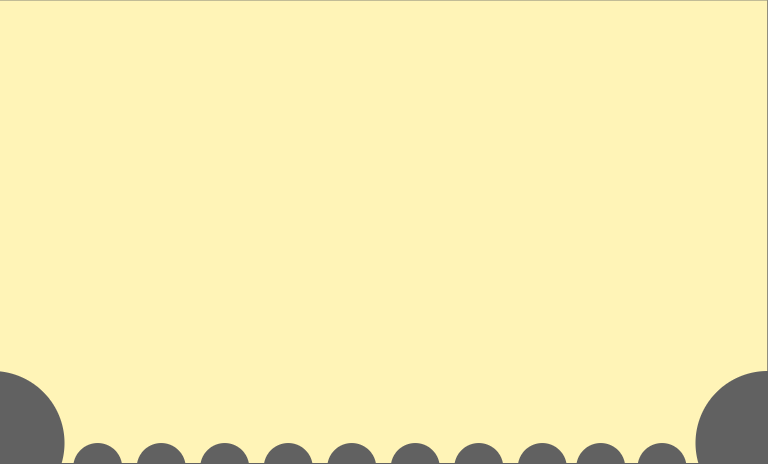
Reproduce this background procedurally as a Shadertoy shader.

```glsl
// A cream panel with grey discs in the lower corners, a row of small domes between them and a hairline frame.

// All lengths are fractions of the canvas width
const vec3 CREAM = vec3(1.0, 0.957, 0.718);
const vec3 GREY = vec3(0.38);

const float CORNER_RADIUS = 0.0938;
const vec2 LEFT_CORNER = vec2(-0.0098, 0.0273);
const vec2 RIGHT_CORNER = vec2(0.9994, 0.0273);

const int DOME_COUNT = 10;
const float DOME_RADIUS = 0.0319;
const vec2 FIRST_DOME = vec2(0.1272, -0.0046);
const float DOME_SPACING = 0.0827;
const float SHIFT_EIGHTH = 0.0066; // the last two domes sit closer in
const float SHIFT_NINTH = 0.0095;

const float TOP_LINE = 0.0005;
const float RIGHT_LINE = 0.0009;
const float BOTTOM_LINE = 0.0013;

float circle(vec2 p, vec2 center, float radius) {
    return length(p - center) - radius;
}

// Signed distance to the row of domes
float domeRow(vec2 p) {
    float d = 1e3;
    for (int i = 0; i < DOME_COUNT; i++) {
        float shift = i == 8 ? SHIFT_EIGHTH : (i == 9 ? SHIFT_NINTH : 0.0);
        vec2 center = FIRST_DOME + vec2(float(i) * DOME_SPACING - shift, 0.0);
        d = min(d, circle(p, center, DOME_RADIUS));
    }
    return d;
}

// Signed distance to the hairlines on the top, right and bottom edges
float frameLines(vec2 p, float height) {
    float top = height - p.y - TOP_LINE;
    float right = 1.0 - p.x - RIGHT_LINE;
    float bottom = p.y - BOTTOM_LINE;
    return min(top, min(right, bottom));
}

void mainImage(out vec4 fragColor, in vec2 fragCoord) {
    float pixel = 1.0 / iResolution.x;
    vec2 p = fragCoord * pixel;

    // Join all grey shapes
    float d = min(circle(p, LEFT_CORNER, CORNER_RADIUS),
                  circle(p, RIGHT_CORNER, CORNER_RADIUS));
    d = min(d, domeRow(p));
    d = min(d, frameLines(p, iResolution.y * pixel));

    // One pixel of edge smoothing
    float coverage = clamp(0.5 - d / pixel, 0.0, 1.0);
    fragColor = vec4(mix(CREAM, GREY, coverage), 1.0);
}
```
